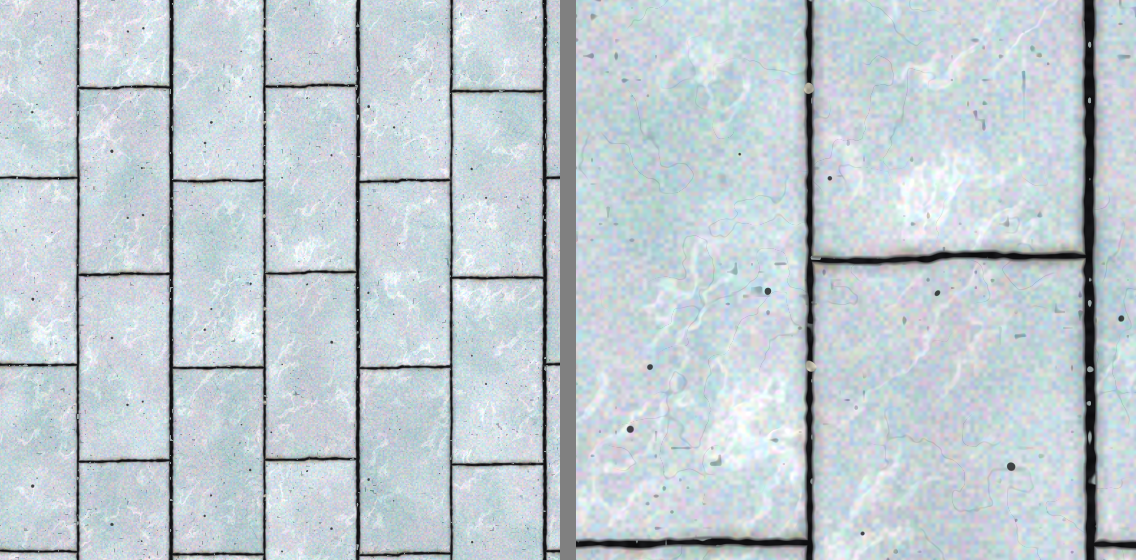
Left: the whole. Right: its middle third, enlarged.
Reproduce this texture procedurally as a WebGL 2 fragment shader.

```glsl
#version 300 es
precision highp float;

uniform vec2 u_resolution;
out vec4 fragColor;

float hash(vec2 p) {
    vec3 q = fract(p.xyx * 0.1031);
    q += dot(q, q.yzx + 33.33);
    return fract((q.x + q.y) * q.z);
}

float noise(vec2 p) {
    vec2 i = floor(p), f = fract(p);
    f = f * f * (3.0 - 2.0 * f);
    return mix(mix(hash(i), hash(i + vec2(1, 0)), f.x),
               mix(hash(i + vec2(0, 1)), hash(i + 1.0), f.x), f.y);
}

float fbm(vec2 p) {
    float sum = 0.0, amp = 0.53;
    for (int i = 0; i < 4; i++) {
        sum += amp * noise(p);
        p = mat2(1.6, 1.2, -1.2, 1.6) * p + 7.3;
        amp *= 0.5;
    }
    return sum;
}

// Mottled stone with pale, slanted mineral streaks
vec3 stone(vec2 p) {
    float cloud = fbm(p * 13.0);
    vec3 color = mix(vec3(0.72, 0.80, 0.82), vec3(0.83, 0.875, 0.90),
                     smoothstep(0.22, 0.68, cloud));
    color = mix(color, vec3(0.80, 0.81, 0.85), 0.75 * smoothstep(0.4, 0.65, fbm(p * 17.0 + 40.0)));

    vec2 warped = p + 0.022 * vec2(fbm(p * 38.0), fbm(p * 38.0 + 19.0));
    vec2 slanted = mat2(0.83, 0.55, -0.55, 0.83) * warped;
    float ridge = 1.0 - abs(2.0 * fbm(slanted * vec2(42.0, 24.0)) - 1.0);
    float patches = smoothstep(0.42, 0.66, fbm(p * 24.0 + 71.0));
    color += vec3(0.11, 0.09, 0.08) * smoothstep(0.83, 1.0, ridge) * patches;

    // Hairline scratches
    float scratch = abs(noise(warped * 65.0 + 13.0) - 0.5);
    color -= 0.07 * (1.0 - smoothstep(0.0, 0.03, scratch)) * smoothstep(0.5, 0.7, noise(p * 35.0));
    return color;
}

void main() {
    vec2 uv = gl_FragCoord.xy / u_resolution;
    float aa = 0.8 / min(u_resolution.x, u_resolution.y);

    // Six columns across, three slabs down, alternate columns shifted by half
    float shift[7] = float[7](0.0156, 0.177, 0.0104, 0.1797, 0.0104, 0.1706, 0.0156);
    float wobble = 0.0016 * (noise(uv.yx * vec2(24.0, 5.0)) - 0.5);
    float across = (uv.x + wobble) * 6.0 + 0.164;
    float column = floor(across);
    float step_ = 0.004 * (smoothstep(0.42, 0.48, fract(across)) - 0.5) * (hash(vec2(column, 8.0)) - 0.3);
    float bend = 0.0015 * (noise(uv * vec2(45.0, 6.0)) - 0.5);
    float down = (uv.y + bend - step_ - shift[int(clamp(column, 0.0, 6.0))]) * 3.0;
    float row = floor(down);
    vec2 local = vec2(fract(across) / 6.0, fract(down) / 3.0);

    // Distance to the joints, every second upright joint being wider
    float joint = floor(across + 0.5);
    float sideGap = abs(across - joint) / 6.0;
    float endGap = abs(fract(down + 0.5) - 0.5) / 3.0;
    float rough = 0.0014 * (noise(uv * 170.0) - 0.5);
    float halfWidth = mod(joint, 2.0) < 0.5 ? 0.0028 : 0.0015;
    float gap = min(sideGap - halfWidth, endGap - 0.0017) + rough;

    // Slab surface
    vec2 seed = vec2(hash(vec2(column, row + 5.0)), hash(vec2(row + 9.0, column + 3.0)));
    vec3 color = stone(uv + 9.0 * seed);
    color += 0.035 * (seed.x - 0.5);

    // Fine coloured grain
    vec3 grain = vec3(noise(uv * 390.0), noise(uv * 390.0 + 51.0), noise(uv * 390.0 + 97.0));
    color += (grain - 0.5) * vec3(0.20, 0.13, 0.14);
    color -= 0.22 * smoothstep(0.86, 0.97, noise(uv * 210.0 + 31.0)) * smoothstep(0.5, 0.7, noise(uv * 30.0));

    // Dark pits at the same places in every slab of a column
    for (int i = 0; i < 4; i++) {
        vec2 id = vec2(column * 5.0 + 2.0, float(i) * 3.0 + 4.0);
        vec2 center = vec2(0.012 + 0.14 * hash(id), 0.015 + 0.3 * hash(id + 11.0));
        float radius = 0.0008 + 0.0018 * pow(hash(id + 23.0), 2.0);
        float pit = length(local - center) - radius + rough;
        color = mix(color, vec3(0.15, 0.15, 0.16), 0.85 * (1.0 - smoothstep(-aa, aa, pit)));
    }

    // Grimy slab edges, warmer along the short ends
    float stain = noise(uv * 60.0 + 17.0);
    color *= 1.0 - 0.14 * (1.0 - smoothstep(0.0, 0.009, gap)) * (0.5 + stain);
    float endStain = 1.0 - smoothstep(0.002, 0.012, endGap);
    color -= vec3(0.0, 0.04, 0.11) * endStain * smoothstep(0.35, 0.8, stain);

    // Joints: soft grey shoulder, then a black core
    color = mix(vec3(0.29, 0.29, 0.30), color, smoothstep(-aa, 0.0016 + aa, gap));
    vec3 core = vec3(0.07, 0.07, 0.08) * (0.6 + 0.8 * noise(uv * 260.0));
    color = mix(core, color, smoothstep(-aa, aa, gap + 0.0002));

    // Pale grit caught in the joints
    float grit = smoothstep(0.84, 0.93, noise(uv * vec2(230.0, 150.0) + 63.0));
    color = mix(color, vec3(0.72, 0.78, 0.78), 0.8 * grit * (1.0 - smoothstep(-0.001, 0.001, gap)));
    float tuft = length(vec2(sideGap, (fract(uv.y * 6.0 - 0.19) - 0.5) / 6.0)) - 0.003 + 3.0 * rough;
    float tufted = joint == 3.0 ? 1.0 - smoothstep(-aa, aa, tuft) : 0.0;
    color = mix(color, vec3(0.84, 0.82, 0.74) * (0.65 + 0.5 * grain.x), 0.85 * tufted);

    fragColor = vec4(clamp(color, 0.0, 1.0), 1.0);
}
```
